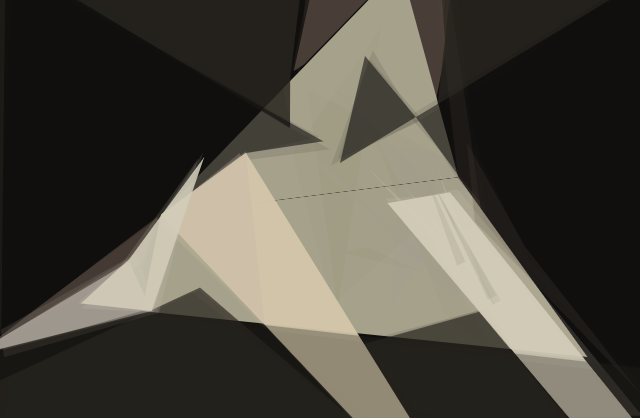
Write a Shadertoy shader that draws this background.

```glsl
// Abstract collage of translucent angular sheets: a pale olive peak with cream bands on black.

// Lengths are in percent of the canvas height; the canvas is 153.6 x 100.
const vec2  CANVAS      = vec2(153.6, 100.0);
const int   FRINGES     = 2;      // loose copies around each sheet
const float FRINGE_SIZE = 1.1;    // how far their corners wander
const float FRINGE_FADE = 0.17;   // their share of the sheet opacity
const int   FACETS      = 7;      // faint planes inside the peak
const int   SHARDS      = 7;      // thin slivers at the cream bands

const vec3 BLACK = vec3(0.062, 0.057, 0.050);
const vec3 SOOT  = vec3(0.155, 0.143, 0.120);
const vec3 UMBER = vec3(0.290, 0.250, 0.220);
const vec3 OLIVE = vec3(0.650, 0.630, 0.545);
const vec3 MOSS  = vec3(0.615, 0.605, 0.500);
const vec3 PEACH = vec3(0.825, 0.775, 0.665);
const vec3 ROSE  = vec3(0.795, 0.740, 0.655);
const vec3 CREAM = vec3(0.825, 0.800, 0.725);
const vec3 ASH   = vec3(0.640, 0.610, 0.570);

vec2 hash22(vec2 p) {
    vec3 q = fract(p.xyx * vec3(0.1031, 0.1030, 0.0973));
    q += dot(q, q.yzx + 33.33);
    return fract((q.xx + q.yz) * q.zy);
}

// Signed distance to a quad; repeat a corner for a triangle.
float quadDistance(vec2 p, vec2 a, vec2 b, vec2 c, vec2 d) {
    vec2 v[4] = vec2[4](a, b, c, d);
    float dist = 1e9, side = 1.0;
    for (int i = 0; i < 4; i++) {
        vec2 from = v[i], to = v[(i + 3) % 4];
        vec2 edge = to - from, w = p - from;
        vec2 gap = w - edge * clamp(dot(w, edge) / max(dot(edge, edge), 1e-6), 0.0, 1.0);
        dist = min(dist, dot(gap, gap));
        bvec3 cross = bvec3(p.y >= from.y, p.y < to.y, edge.x * w.y > edge.y * w.x);
        if (all(cross) || all(not(cross))) side = -side;
    }
    return side * sqrt(dist);
}

float cover(float dist) {
    float pixel = CANVAS.y / iResolution.y;
    return clamp(0.5 - dist / pixel, 0.0, 1.0);
}

// One sheet with its loose, fainter copies.
void sheet(inout vec3 col, vec2 p, vec2 a, vec2 b, vec2 c, vec2 d, vec3 tint, float alpha) {
    for (int i = FRINGES; i >= 0; i--) {
        float k = float(i), reach = 2.0 * FRINGE_SIZE * k;
        vec2 ja = reach * (hash22(a + k * 7.1) - 0.5), jb = reach * (hash22(b + k * 3.7) - 0.5);
        vec2 jc = reach * (hash22(c + k * 5.3) - 0.5), jd = reach * (hash22(d + k * 9.2) - 0.5);
        float fade = i == 0 ? alpha : alpha * FRINGE_FADE;
        col = mix(col, tint, fade * cover(quadDistance(p, a + ja, b + jb, c + jc, d + jd)));
    }
}

void mainImage(out vec4 fragColor, in vec2 fragCoord) {
    vec2 p = fragCoord / iResolution.xy * CANVAS;
    vec3 col = BLACK;

    // Brown strips beside the summit and along the left slope
    sheet(col, p, vec2(0, 101), vec2(1.2, 101), vec2(0.3, 20), vec2(0, 20), SOOT, 0.5);
    sheet(col, p, vec2(74.5, 101), vec2(89, 101), vec2(73, 84.6), vec2(70.5, 83), UMBER, 0.95);
    sheet(col, p, vec2(105, 101), vec2(108, 101), vec2(116, 46), vec2(110, 57), UMBER, 0.5);
    sheet(col, p, vec2(98, 101), vec2(106, 101), vec2(107, 88), vec2(104.4, 75), UMBER, 0.95);
    sheet(col, p, vec2(0, 19.5), vec2(38, 48.4), vec2(34, 37), vec2(0, 18), UMBER, 0.85);

    // Olive peak with faint facets
    float peak = min(
        quadDistance(p, vec2(89.4, 101), vec2(98.1, 101), vec2(110, 57.6), vec2(38.6, 48.6)),
        quadDistance(p, vec2(38.6, 48.6), vec2(110, 57.6), vec2(141, 14.6), vec2(34, 25.6)));
    vec3 stone = OLIVE;
    for (int i = 0; i < FACETS; i++) {
        vec2 seed = vec2(float(i) * 3.7 + 1.0, 8.3);
        vec2 a = vec2(60, 15) + vec2(50, 85) * hash22(seed);
        vec2 b = vec2(60, 15) + vec2(60, 65) * hash22(seed + 19.0);
        vec2 c = vec2(75, 15) + vec2(45, 45) * hash22(seed + 41.0);
        stone = mix(stone, i % 3 == 0 ? ASH : MOSS, 0.3 * cover(quadDistance(p, a, b, c, c)));
    }
    col = mix(col, stone, cover(peak));

    // Dark sheets that cut into the peak
    sheet(col, p, vec2(17, 101), vec2(72, 101), vec2(69.6, 81), vec2(69.6, 69.4), SOOT, 0.8);
    sheet(col, p, vec2(17, 100), vec2(77.6, 66.2), vec2(59, 63.4), vec2(0, 20.6), BLACK, 0.58);
    sheet(col, p, vec2(108, 101), vec2(148, 101), vec2(119, 83.6), vec2(105, 75), SOOT, 0.8);
    sheet(col, p, vec2(81.6, 61), vec2(87.6, 86.6), vec2(99.8, 72), vec2(99.8, 72), BLACK, 0.58);
    sheet(col, p, vec2(99.8, 72), vec2(147, 100), vec2(153.6, 6), vec2(110, 58), BLACK, 0.55);
    sheet(col, p, vec2(112, 66), vec2(126, 41), vec2(153.6, 6), vec2(114, 47), UMBER, 0.2);
    sheet(col, p, vec2(48, 31.2), vec2(0, 9), vec2(0, -1), vec2(85.6, -1), SOOT, 0.66);
    sheet(col, p, vec2(115, 25.4), vec2(87, 17.6), vec2(98.6, -1), vec2(137, -1), SOOT, 0.66);

    // Peach band
    sheet(col, p, vec2(59, 63.4), vec2(38.6, 48.6), vec2(85.6, -1), vec2(99, -1), PEACH, 0.95);
    sheet(col, p, vec2(59, 63.4), vec2(38.6, 48.6), vec2(63.4, 23), vec2(63.4, 23), ROSE, 0.6);

    // Cream bands, the grey foot and their slivers
    sheet(col, p, vec2(31, 37.4), vec2(36.4, 25.6), vec2(0, 16.5), vec2(0, 19), ASH, 0.95);
    sheet(col, p, vec2(49, 62.4), vec2(36.4, 25.6), vec2(19.4, 27.4), vec2(31, 38), CREAM, 0.88);
    sheet(col, p, vec2(93, 51.4), vec2(108, 54), vec2(152.5, -1), vec2(137.5, -1), CREAM, 0.92);
    for (int i = 0; i < SHARDS; i++) {
        vec2 r = hash22(vec2(float(i) * 5.9, 27.0));
        vec2 tip = vec2(88, 67) + vec2(18, -14) * r;
        vec2 root = vec2(100, 47) + vec2(22, -24) * r.y;
        vec3 tint = i % 2 == 0 ? CREAM : MOSS;
        col = mix(col, tint, 0.25 * cover(quadDistance(p, tip, root, root + vec2(2, 1), tip)));
    }

    // Shadow veil over the floor
    sheet(col, p, vec2(34, 25.6), vec2(153.6, 12), vec2(160, -5), vec2(-60, -1), SOOT, 0.28);
    fragColor = vec4(col, 1.0);
}
```
